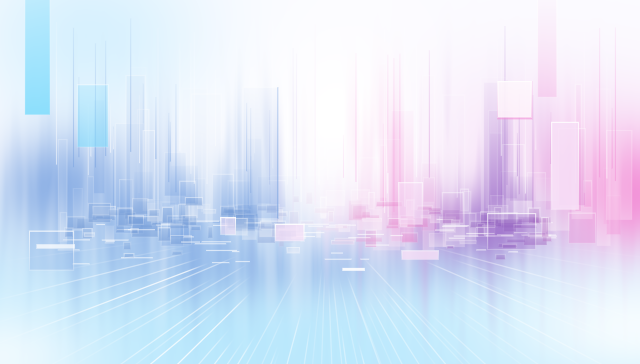
Reproduce this background procedurally as a Shadertoy shader.

```glsl
// Luminous abstract city of glass panels above a floor of converging light rays.

const vec3 WHITE = vec3(1.0);
const vec3 CYAN = vec3(0.53, 0.87, 0.99);
const vec3 BLUE = vec3(0.48, 0.64, 0.88);
const vec3 PINK = vec3(0.95, 0.56, 0.84);
const vec3 PURPLE = vec3(0.6, 0.4, 0.78);
const vec3 ICE = vec3(0.73, 0.91, 0.99);
const vec3 BLUSH = vec3(0.97, 0.88, 0.97);
const vec2 VANISH = vec2(0.51, 0.4);

vec4 hash4(float n) {
    return fract(sin(n * vec4(12.99, 78.23, 39.35, 57.17) + 1.3) * 4375.85);
}

float slope(vec2 cell, vec2 offset) {
    float a = 6.2832 * hash4(dot(cell, vec2(1, 57))).x;
    return dot(vec2(cos(a), sin(a)), offset);
}

float gradientNoise(vec2 p) {
    vec2 i = floor(p), f = fract(p), e = vec2(0, 1);
    vec2 u = f * f * (3.0 - 2.0 * f);
    float low = mix(slope(i, f), slope(i + e.yx, f - e.yx), u.x);
    float high = mix(slope(i + e, f - e), slope(i + 1.0, f - 1.0), u.x);
    return mix(low, high, u.y);
}

// spot = center, radii
float glow(vec2 p, vec4 spot) {
    vec2 d = (p - spot.xy) / spot.zw;
    return exp(-dot(d, d));
}

// Blue on the left, pale in the middle, pink and purple on the right
vec3 cityTint(float x) {
    vec3 c = mix(BLUE, BLUSH, smoothstep(0.36, 0.5, x));
    c = mix(c, PINK, smoothstep(0.5, 0.59, x));
    c = mix(c, PURPLE, smoothstep(0.62, 0.73, x));
    return mix(c, PINK, smoothstep(0.78, 0.92, x));
}

vec3 backdrop(vec2 p) {
    vec3 c = mix(ICE, vec3(0.985, 0.985, 1), smoothstep(0.05, 0.6, p.y));
    c = mix(c, ICE, 0.55 * glow(p, vec4(0.14, 0.9, 0.18, 0.25)));
    c = mix(c, BLUSH, 0.8 * glow(p, vec4(0.84, 0.6, 0.24, 0.22)));
    c = mix(c, BLUE, 0.55 * glow(p, vec4(0.27, 0.38, 0.2, 0.16)));
    c = mix(c, BLUE, 0.8 * glow(p, vec4(0.09, 0.49, 0.09, 0.14)));
    c = mix(c, PINK, 0.95 * glow(p, vec4(0.99, 0.46, 0.13, 0.17)));
    c = mix(c, PINK, 0.6 * glow(p, vec4(0.62, 0.4, 0.1, 0.11)));
    c = mix(c, PURPLE, 0.75 * glow(p, vec4(0.75, 0.37, 0.1, 0.1)));
    c = mix(c, BLUE, 0.5 * glow(p, vec4(0.48, 0.27, 0.28, 0.09)));
    c = mix(c, WHITE, 0.75 * glow(p, vec4(0, 0.02, 0.16, 0.16)));
    c = mix(c, WHITE, 0.85 * glow(p, vec4(1, 0.1, 0.24, 0.18)));
    return mix(c, WHITE, glow(p, vec4(0.53, 0.68, 0.14, 0.26)));
}

// box = left, bottom, right, top; fade dims the fill toward the top
vec3 panel(vec3 c, vec2 p, vec4 box, vec3 tint, float fill, float rim, float fade) {
    float px = 0.7 / iResolution.y;
    vec2 size = box.zw - box.xy;
    vec2 q = abs(p - box.xy - 0.5 * size) - 0.5 * size;
    float d = max(q.x * iResolution.x / iResolution.y, q.y);
    float t = clamp((p.y - box.y) / size.y, 0.0, 1.0);
    c = mix(c, tint, smoothstep(px, -px, d) * fill * (1.0 - fade * t));
    float edge = 1.0 - smoothstep(0.0005, 0.001 + px, abs(d));
    return mix(c, WHITE, edge * rim * mix(0.35, 1.0, t));
}

vec3 city(vec3 c, vec2 p) {
    // Tall translucent towers and hairlines
    for (int i = 0; i < 75; i++) {
        vec4 h = hash4(float(i) + 3.0), k = hash4(float(i) + 211.0);
        vec2 at = vec2(0.08 + 0.87 * h.x, 0.31 + 0.16 * h.y);
        vec2 size = vec2(0.008 + 0.04 * h.w, 0.06 + 0.42 * h.z * h.z);
        float calm = 1.0 - 0.7 * glow(at, vec4(0.5, 0.4, 0.08, 1));
        vec3 tint = mix(cityTint(at.x), WHITE, 0.8 * step(0.6, k.x));
        c = panel(c, p, vec4(at, at + size), tint, 0.36 * calm, 0.4 * k.y * calm, 0.85);
        vec2 foot = vec2(0.06 + 0.91 * k.z, 0.4 + 0.2 * h.y);
        tint = mix(cityTint(foot.x), WHITE, step(0.5, k.w));
        c = panel(c, p, vec4(foot, foot.x + 0.0015, 0.62 + 0.33 * k.x), tint, 0.6, 0.0, 0.8);
    }
    // Small blocks along the horizon and thin floating slabs
    for (int i = 0; i < 130; i++) {
        vec4 h = hash4(float(i) + 401.0), k = hash4(float(i) + 607.0);
        vec2 at = vec2(0.1 + 0.76 * h.x, 0.28 + 0.09 * (h.y + k.x));
        vec2 size = vec2(0.006 + 0.035 * h.z, 0.008 + 0.05 * h.w * h.w);
        vec3 tint = mix(cityTint(at.x) * 0.95, WHITE, 0.8 * step(0.7, k.y));
        c = panel(c, p, vec4(at, at + size), tint, 0.5, 0.45 * k.z, 0.6);
        at = vec2(0.08 + 0.78 * k.w, 0.27 + 0.13 * k.y);
        size = vec2(0.01 + 0.04 * h.y, 0.003);
        c = panel(c, p, vec4(at, at + size), WHITE, 0.65 * step(0.6, h.w), 0.0, 0.0);
    }
    return c;
}

// Light rays fanning out of the vanishing point
float floorRays(vec2 p) {
    vec2 d = (VANISH - p) * vec2(iResolution.x / iResolution.y, 1);
    float r = length(d), slot = atan(d.x, max(d.y, 0.001)) * 17.0, total = 0.0;
    for (int i = -1; i < 2; i++) {
        float id = floor(slot) + float(i);
        vec4 h = hash4(id + 91.0);
        float off = abs(slot - id - h.x) * r / 17.0, start = 0.1 + 0.35 * h.y;
        float span = smoothstep(start, start + 0.08, r) * (1.0 - smoothstep(start + 0.2, start + 0.7, r));
        total += span * (0.25 + 0.65 * h.z) * (1.0 - smoothstep(0.0, 0.001 + 0.9 / iResolution.y, off));
    }
    return total * smoothstep(0.06, 0.14, d.y) * mix(0.5, 1.0, smoothstep(0.0, 0.4, d.x));
}

// Larger panes of foreground glass
vec3 foreground(vec3 c, vec2 p) {
    c = panel(c, p, vec4(0.039, 0.685, 0.078, 1.02), CYAN, 0.95, 0.2, 0.6);
    c = panel(c, p, vec4(0.121, 0.596, 0.169, 0.767), CYAN, 0.65, 0.4, 0.6);
    c = panel(c, p, vec4(0.38, 0.4, 0.434, 0.76), BLUE, 0.3, 0.3, 0.9);
    c = panel(c, p, vec4(0.433, 0.4, 0.435, 0.76), BLUE, 0.75, 0.0, 0.5);
    c = panel(c, p, vec4(0.84, 0.733, 0.87, 1.02), PINK, 0.25, 0.5, 0.9);
    c = panel(c, p, vec4(0.777, 0.672, 0.832, 0.776), PINK, 0.6, 0.0, 0.5);
    c = panel(c, p, vec4(0.778, 0.678, 0.83, 0.776), WHITE, 0.8, 0.9, 0.0);
    c = panel(c, p, vec4(0.862, 0.425, 0.904, 0.664), BLUSH, 0.9, 0.8, 0.1);
    c = panel(c, p, vec4(0.623, 0.384, 0.66, 0.498), BLUSH, 0.6, 0.6, 0.2);
    c = panel(c, p, vec4(0.345, 0.356, 0.368, 0.402), BLUSH, 0.5, 0.9, 0.0);
    c = panel(c, p, vec4(0.43, 0.338, 0.475, 0.384), BLUSH, 0.7, 0.9, 0.0);
    c = panel(c, p, vec4(0.046, 0.258, 0.115, 0.365), BLUE, 0.25, 0.7, 0.5);
    c = panel(c, p, vec4(0.762, 0.315, 0.837, 0.413), PURPLE, 0.3, 0.7, 0.3);
    c = panel(c, p, vec4(0.057, 0.317, 0.117, 0.329), WHITE, 0.75, 0.0, 0.0);
    c = panel(c, p, vec4(0.628, 0.287, 0.685, 0.311), BLUSH, 0.8, 0.5, 0.0);
    return panel(c, p, vec4(0.535, 0.256, 0.57, 0.264), WHITE, 0.9, 0.0, 0.0);
}

void mainImage(out vec4 fragColor, in vec2 fragCoord) {
    vec2 p = fragCoord / iResolution.xy;
    // Vertical streaks of haze and reflection
    float streak = gradientNoise(p * vec2(38, 2.2)) + 0.5 * gradientNoise(p * vec2(95, 3));
    float band = glow(p, vec4(0.45, 0.42, 0.55, 0.26));
    vec3 c = mix(backdrop(p), cityTint(p.x), 0.75 * band * max(streak, 0.0));
    c = mix(c, WHITE, 0.8 * band * max(-streak, 0.0));
    c = city(c, p);
    c = mix(c, WHITE, 0.4 * glow(p, vec4(0.5, 0.49, 0.06, 0.14)));
    c = mix(c, WHITE, min(floorRays(p), 0.9));
    fragColor = vec4(foreground(c, p), 1);
}
```
